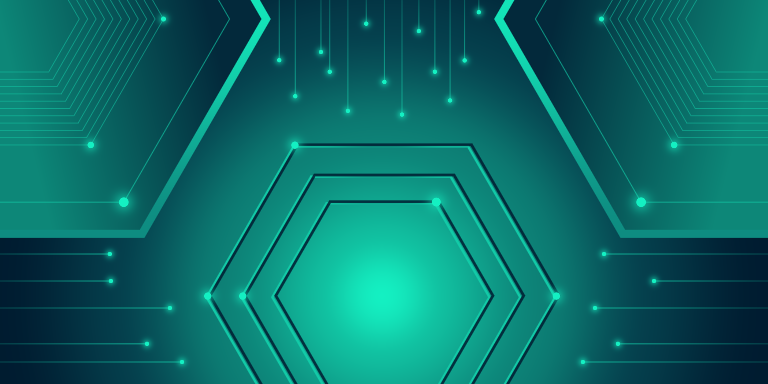
A Shadertoy shader for this background:

```glsl
// Teal circuit backdrop: nested hexagons over a radial glow, two mirrored corner
// panels, hanging traces and side traces. All built from hexagon and segment
// distances; lengths are in canvas heights, with y running down from the top.

const float PI = 3.14159265;
const vec3 NAVY  = vec3(0.00, 0.11, 0.19);
const vec3 DEEP  = vec3(0.02, 0.26, 0.31);
const vec3 TEAL  = vec3(0.05, 0.50, 0.46);
const vec3 MINT  = vec3(0.07, 0.80, 0.66);
const vec3 SPARK = vec3(0.08, 0.94, 0.76);
const vec2 HEX_CENTRE = vec2(-0.001, 0.771);

// Flat-topped hexagon, sized by its apothem
float hexagon(vec2 p, float apothem) {
    p = abs(p);
    return max(p.y, dot(p, vec2(0.8660, 0.5))) - apothem;
}

vec2 hexVertex(float apothem, float turn) {
    float a = turn * PI / 3.0;
    return apothem / 0.8660 * vec2(cos(a), -sin(a));
}

float segment(vec2 p, vec2 a, vec2 b) {
    vec2 ab = b - a;
    return length(p - a - ab * clamp(dot(p - a, ab) / dot(ab, ab), 0.0, 1.0));
}

// Antialiased coverage of a shape and of a line
float fill(float d, float px) { return clamp(0.5 - d / px, 0.0, 1.0); }
float stroke(float d, float halfWidth, float px) { return fill(abs(d) - halfWidth, px); }

float bump(float i, float at) { return max(0.0, 1.0 - abs(i - at)); }

// Solid dot with a soft halo
vec3 addDot(vec3 col, vec2 p, float radius, float px) {
    float d = length(p);
    float halo = 0.5 * exp(-d * d / (radius * radius * 4.0));
    return mix(col, SPARK, max(fill(d - radius, px), halo));
}

// Radial glow, from mint in the middle to navy at the edges
vec3 background(vec2 p) {
    float r = length(p - HEX_CENTRE);
    vec3 col = mix(SPARK, MINT, smoothstep(0.0, 0.16, r));
    col = mix(col, TEAL, smoothstep(0.06, 0.44, r));
    col = mix(col, DEEP, smoothstep(0.40, 0.70, r));
    return mix(col, NAVY, smoothstep(0.62, 1.0, r));
}

float ringApothem(float i) { return 0.393 - 0.0835 * i + 0.0047 * i * i; }

// Embossed rings: a bright line with a shifted dark one
vec3 centralRings(vec3 col, vec2 p, float px) {
    vec2 q = p - HEX_CENTRE;
    float fade = mix(0.25, 0.95, smoothstep(0.02, 0.17, abs(q.x)));
    for (float i = 0.0; i < 3.0; i++) {
        float a = ringApothem(i);
        float dark = stroke(hexagon(q - vec2(0.006, -0.001), a), 0.0036, px);
        float lit = stroke(hexagon(q + vec2(0.003, -0.003), a), 0.0032, px);
        col = mix(col, MINT, lit * fade);
        col = mix(col, NAVY, dark * 0.85);
    }
    for (float turn = 0.0; turn < 4.0; turn++) {
        if (turn != 1.0) col = addDot(col, q - hexVertex(ringApothem(0.0), turn), 0.010, px);
    }
    col = addDot(col, q - hexVertex(ringApothem(1.0), 3.0), 0.010, px);
    return addDot(col, q - hexVertex(ringApothem(2.0), 1.0), 0.012, px);
}

// Mirrored corner panel with a thick rim and nested thin hexagons
vec3 cornerPanel(vec3 col, vec2 p, float px) {
    vec2 q = vec2(0.949 - abs(p.x), p.y - 0.0495);
    float edge = hexagon(q, 0.570);
    float shade = clamp((q.x - 0.25 * q.y + 0.05) / 0.55, 0.0, 1.0);
    vec3 face = mix(vec3(0.05, 0.53, 0.47), vec3(0.01, 0.16, 0.23), shade);
    for (float i = 0.0; i < 11.0; i++) {
        float line = stroke(hexagon(q, 0.328 - 0.019 * i), 0.0009, px);
        face = mix(face, MINT, line * 0.65);
    }
    face = mix(face, MINT, stroke(hexagon(q, 0.477), 0.0012, px) * 0.7);
    face = addDot(face, q - hexVertex(0.477, -1.0), 0.013, px);
    face = addDot(face, q - hexVertex(0.328, -1.0), 0.009, px);
    face = addDot(face, q - hexVertex(0.328, 0.0), 0.007, px);
    vec3 rim = mix(SPARK * 0.95, TEAL * 1.1, smoothstep(0.0, 0.62, p.y));
    face = mix(face, rim, fill(-edge - 0.021, px));
    return mix(col, face, fill(edge, px));
}

// Traces of varied length hanging from the top
vec3 hangingTraces(vec3 col, vec2 p, float px) {
    for (float i = 0.0; i < 13.0; i++) {
        float x = -0.2565 + 0.0423 * i + 0.013 * sin((i - 4.5) * 0.42) + 0.023 * bump(i, 2.0);
        float drop = 0.19 + 0.0935 * cos(2.0 * PI / 3.0 * (i - 0.776))
            + 0.057 * cos(0.5 * (i - 6.0)) * cos(2.0 * PI / 3.0 * (i - 0.5))
            - 0.125 * bump(i, 12.0);
        float line = stroke(segment(p, vec2(x, -0.1), vec2(x, drop)), 0.0011, px);
        col = mix(col, MINT, line * mix(0.35, 0.8, clamp(p.y / drop, 0.0, 1.0)));
        col = addDot(col, p - vec2(x, drop), 0.0062, px);
    }
    return col;
}

// Horizontal traces reaching in from both sides
vec3 sideTraces(vec3 col, vec2 p, float px) {
    vec2 q = vec2(0.996 - abs(p.x), p.y);
    for (float i = 0.0; i < 5.0; i++) {
        float y = 0.6615 + 0.0703 * i + 0.023 * bump(i, 3.0);
        float reach = 0.286 + 0.047 * i + 0.0625 * cos(PI * i) * sin(PI * i / 4.0);
        reach += step(0.0, p.x) * 0.133 * bump(i, 0.0);
        float line = stroke(segment(q, vec2(-0.1, y), vec2(reach, y)), 0.0012, px);
        col = mix(col, MINT, line * mix(0.3, 0.85, clamp(q.x / reach, 0.0, 1.0)));
        col = addDot(col, q - vec2(reach, y), 0.0062, px);
    }
    return col;
}

void mainImage(out vec4 fragColor, in vec2 fragCoord) {
    float px = 1.0 / iResolution.y;
    vec2 p = vec2((fragCoord.x - 0.498 * iResolution.x) * px, 1.0 - fragCoord.y * px);
    vec3 col = centralRings(background(p), p, px);
    col = hangingTraces(col, p, px);
    col = sideTraces(col, p, px);
    fragColor = vec4(cornerPanel(col, p, px), 1.0);
}
```
